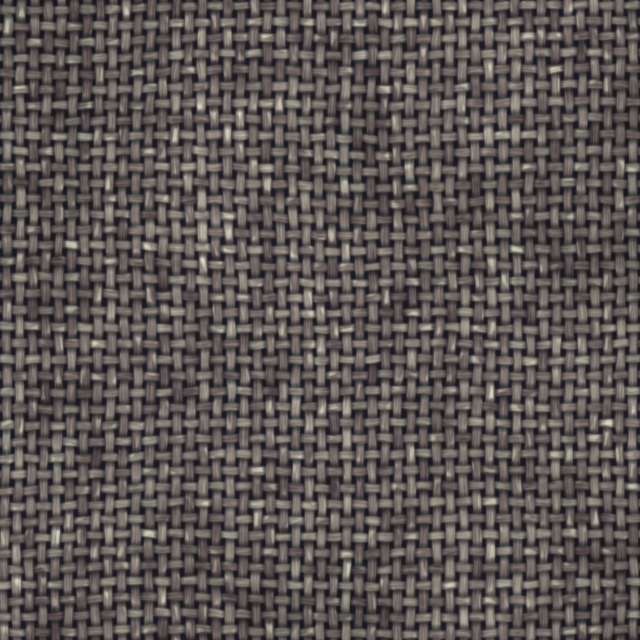
This texture is drawn by a WebGL 2 fragment shader. Its source:

```glsl
#version 300 es
precision highp float;

uniform vec2 u_resolution;
out vec4 outColor;

const vec2 THREADS = vec2(49.0, 40.0);    // warp count across, weft count down
const float WARP_HALF_WIDTH = 0.34;       // in thread spacings
const float WEFT_HALF_WIDTH = 0.26;
const float WIDTH_VARIATION = 0.13;
const float WIGGLE = 0.13;
const float DRIFT = 0.45;
const float EDGE_SOFTNESS = 0.11;
const float FIBRE_CONTRAST = 0.30;
const float SLUB_STRENGTH = 0.55;
const float VIGNETTE = 0.22;
const float PI = 3.14159;

const vec3 GAP_COLOR = vec3(0.095, 0.100, 0.135);
const vec3 DARK_YARN = vec3(0.335, 0.295, 0.300);
const vec3 LIGHT_YARN = vec3(0.715, 0.695, 0.635);

float hash(vec2 p) {
    vec3 q = fract(p.xyx * vec3(0.1031, 0.1030, 0.0973));
    q += dot(q, q.yzx + 33.33);
    return fract((q.x + q.y) * q.z);
}

float cornerSlope(vec2 corner, vec2 offset) {
    float angle = 2.0 * PI * hash(corner);
    return dot(vec2(cos(angle), sin(angle)), offset);
}

float gradientNoise(vec2 p) {
    vec2 i = floor(p), f = p - i;
    vec2 u = f * f * f * (f * (f * 6.0 - 15.0) + 10.0);
    vec2 e = vec2(0.0, 1.0);
    return mix(mix(cornerSlope(i, f), cornerSlope(i + e.yx, f - e.yx), u.x),
               mix(cornerSlope(i + e, f - e), cornerSlope(i + e.yy, f - e.yy), u.x), u.y);
}

// Colour and coverage of one yarn; height runs from -1 (under) to 1 (over).
vec4 yarn(float across, float along, float id, float halfWidth, float height, float softness) {
    float lane = id * 17.37;
    across += WIGGLE * gradientNoise(vec2(lane + 5.3, along * 0.7));
    halfWidth *= 1.0 + 2.0 * WIDTH_VARIATION * gradientNoise(vec2(lane + 9.1, along * 0.9));
    float coverage = 1.0 - smoothstep(-softness, softness, abs(across) - halfWidth);

    // Dyed lengths, fine fibres and pale slubs
    float dye = gradientNoise(vec2(lane, along * 0.37)) + 0.5 * gradientNoise(vec2(lane + 2.7, along * 1.1));
    float fibre = gradientNoise(vec2(lane + across * 6.0, along * 0.8 + 40.0));
    float slub = smoothstep(0.18, 0.5, gradientNoise(vec2(lane + 13.6 + across * 1.5, along * 0.65)));
    float tone = 0.36 + 0.26 * (hash(vec2(id, 3.0)) - 0.5) + 0.55 * dye;
    tone += FIBRE_CONTRAST * fibre + SLUB_STRENGTH * slub * smoothstep(-0.2, 0.7, height);

    // Rounded profile and the shadow where the yarn dips
    float rim = across / halfWidth;
    float light = (1.06 - 0.26 * min(rim * rim, 1.0)) * mix(0.55, 1.0, smoothstep(-0.7, 0.65, height));
    return vec4(mix(DARK_YARN, LIGHT_YARN, clamp(tone, -0.15, 1.2)) * light, coverage);
}

void main() {
    vec2 uv = gl_FragCoord.xy / u_resolution;

    // Slow drift of the thread grid
    vec2 drift = vec2(gradientNoise(uv * 3.0 + 4.2), gradientNoise(uv * 3.0 + 21.7));
    vec2 p = uv * THREADS + DRIFT * drift;
    vec2 cell = floor(p);
    vec2 f = p - cell - 0.5;
    vec2 softness = max(vec2(EDGE_SOFTNESS), THREADS / u_resolution);

    // Plain weave: the upper yarn alternates at each crossing
    float side = 1.0 - 2.0 * mod(cell.x + cell.y, 2.0);
    vec4 warp = yarn(f.x, p.y, cell.x + 11.0, WARP_HALF_WIDTH, side * cos(PI * f.y), softness.x);
    vec4 weft = yarn(f.y, p.x, cell.y + 211.0, WEFT_HALF_WIDTH, -side * cos(PI * f.x), softness.y);
    vec4 upper = side > 0.0 ? warp : weft;
    vec4 lower = side > 0.0 ? weft : warp;
    vec3 color = mix(mix(GAP_COLOR, lower.rgb, lower.a), upper.rgb, upper.a);

    // Uneven wear and darker corners
    vec2 centered = uv - 0.5;
    color *= 1.03 + 0.16 * gradientNoise(uv * 3.5 + 8.4) - VIGNETTE * dot(centered, centered);
    outColor = vec4(color, 1.0);
}
```
